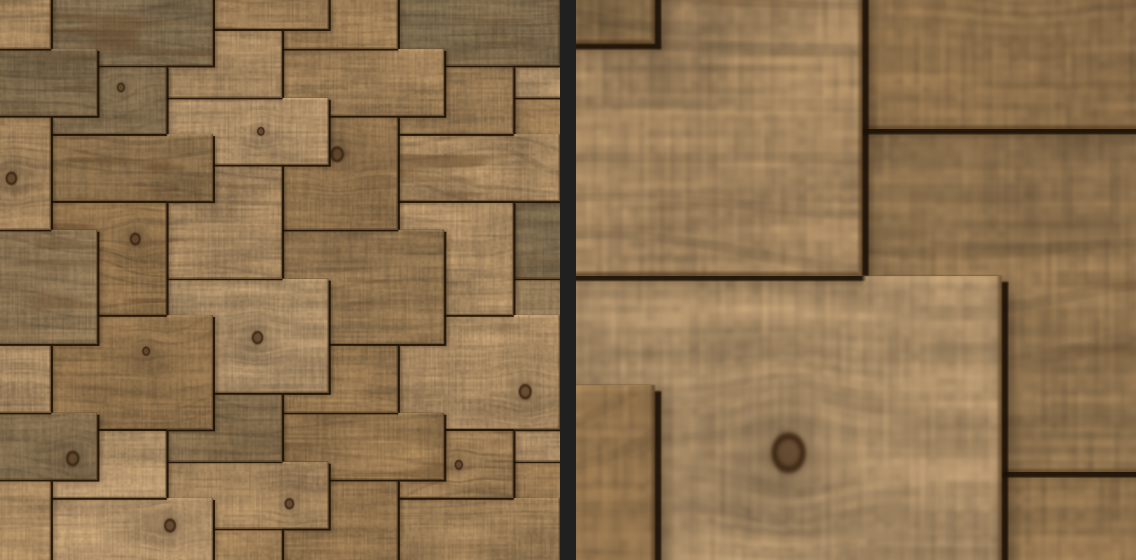
Left, the full canvas; right, a detail of the centre.
This texture is drawn by a three.js fragment shader. Its source:

```glsl
varying vec2 vUv;

float hash(vec2 p) {
  return fract(sin(dot(p, vec2(12.9898, 78.233))) * 43758.5453);
}

float noise(vec2 p) {
  vec2 cell = floor(p), f = fract(p);
  f = f * f * (3.0 - 2.0 * f);
  return mix(mix(hash(cell), hash(cell + vec2(1.0, 0.0)), f.x),
             mix(hash(cell + vec2(0.0, 1.0)), hash(cell + vec2(1.0)), f.x), f.y);
}

// Column layout: a narrow right edge, with wider blocks on alternate rows
float narrowEdge(float column) {
  return 0.0908 + 0.2065 * column;
}

float columnStart(float column) {
  float k = mod(column, 3.0);
  return k < 0.5 ? 0.0872 : (k < 1.5 ? 0.2396 : 0.1745);
}

float columnMask(vec2 p, float column, float soft) {
  float t = mod(p.y - columnStart(column) + 0.05, 0.6497) - 0.05;
  float inside = max(0.0599 - abs(t - 0.0599), 0.1022 - abs(t - 0.4251));
  float wide = smoothstep(-soft, soft, inside);
  float x = p.x - narrowEdge(column);
  float narrowPart = 1.0 - smoothstep(-soft, soft, x);
  float widePart = 1.0 - smoothstep(-soft, soft, x - 0.083);
  return max(narrowPart, widePart * wide);
}

// Sawn wood with fibres, growth rings, weathering and an occasional knot
vec3 wood(vec2 p, vec2 id, vec2 knotCentre) {
  float tone = hash(id + 3.1), age = hash(id + 7.7), figure = hash(id + 5.3);
  vec2 fromKnot = p - knotCentre;
  float knotSize = mix(0.006, 0.012, hash(id + 2.4));
  float r = length(fromKnot * vec2(1.0, 0.85)) / knotSize;
  float hasKnot = step(0.64, hash(id + 9.2));

  vec2 q = p + vec2(tone, age) * 7.0;
  q.y -= hasKnot * fromKnot.y * 0.6 * exp(-r * r * 0.08);
  float fibres = noise(q * vec2(16.0, 230.0));
  float saw = noise(q * vec2(320.0, 24.0));
  float weave = noise(q * vec2(190.0, 210.0));
  float broad = noise(q * vec2(8.0, 42.0));
  float cloud = noise(q * vec2(13.0, 11.0));
  float rings = sin(q.y * 210.0 + 14.0 * noise(q * vec2(6.0, 14.0)));

  vec3 color = mix(vec3(0.56, 0.44, 0.29), vec3(0.68, 0.56, 0.41), tone);
  float weathered = smoothstep(0.76, 0.9, age) * (0.5 + 0.5 * cloud);
  color = mix(color, vec3(0.43, 0.37, 0.27), weathered);
  color *= 1.0 + 0.15 * (fibres - 0.5) + 0.11 * (saw - 0.5) + 0.09 * (weave - 0.5)
         + 0.17 * (broad - 0.5) + 0.15 * (cloud - 0.5);
  color *= 1.0 - 0.1 * smoothstep(0.55, 1.0, rings) * figure;

  // Dark streaks on a few blocks
  float streak = smoothstep(0.72, 0.95, noise(q * vec2(7.0, 75.0)));
  color = mix(color, vec3(0.36, 0.25, 0.14), 0.45 * streak * smoothstep(0.5, 0.9, figure));

  // Knot: brown heart, darker rim and faint halo
  float heart = 1.0 - smoothstep(0.75, 1.15, r);
  float rim = exp(-pow((r - 0.85) * 4.0, 2.0));
  color *= 1.0 - 0.25 * hasKnot * exp(-r * 0.6);
  color = mix(color, vec3(0.36, 0.25, 0.15), 0.7 * hasKnot * heart);
  return mix(color, vec3(0.2, 0.12, 0.05), 0.7 * hasKnot * rim);
}

vec3 block(vec2 p, float column) {
  float y = p.y - columnStart(column);
  float t = mod(y, 0.6497);
  float row = step(0.1198, t) + step(0.323, t) + step(0.5273, t);
  float top = row < 0.5 ? 0.0 : (row < 1.5 ? 0.1198 : (row < 2.5 ? 0.323 : 0.5273));
  float bottom = row < 0.5 ? 0.1198 : (row < 1.5 ? 0.323 : (row < 2.5 ? 0.5273 : 0.6497));
  float depth = t - top, rise = bottom - t;
  float edge = narrowEdge(column) + 0.083 * (1.0 - mod(row, 2.0));

  vec2 id = vec2(column, floor(y / 0.6497) * 4.0 + row);
  vec2 knot = vec2(edge - mix(0.025, 0.13, hash(id + 1.3)),
                   p.y - t + mix(top, bottom, mix(0.25, 0.75, hash(id + 4.6))));
  vec3 color = wood(p, id, knot);

  // Lit upper rim, worn lower and right rims
  float covered = 1.0 - smoothstep(-0.001, 0.003, p.x - narrowEdge(column));
  float lip = depth - 0.004 * covered;
  color *= 1.0 + 0.09 * (1.0 - smoothstep(0.002, 0.006, lip));
  float rim = 1.0 - smoothstep(0.0005, 0.004, min(rise, edge - p.x));
  color = mix(color, vec3(0.3, 0.2, 0.09), 0.6 * rim);

  // Shadow of the block above in the same column
  float gap = 1.0 - smoothstep(0.002, 0.0045, depth);
  float falloff = 0.25 * (1.0 - smoothstep(0.002, 0.012, depth));
  return mix(color, vec3(0.1, 0.06, 0.02), covered * max(0.92 * gap, falloff));
}

void main() {
  vec2 p = vec2(vUv.x, 1.0 - vUv.y);
  vec3 color = vec3(0.1, 0.06, 0.02);

  // Columns overlap from right to left, each shading the one behind
  for (int i = 0; i < 6; i++) {
    float column = 5.0 - float(i);
    float contact = columnMask(p - vec2(0.004, 0.0035), column, 0.0014);
    float soft = columnMask(p - vec2(0.006, 0.004), column, 0.009);
    color = mix(color, vec3(0.1, 0.06, 0.02), max(0.92 * contact, 0.4 * soft));
    color = mix(color, block(p, column), columnMask(p, column, 0.001));
  }
  gl_FragColor = vec4(color, 1.0);
}
```
